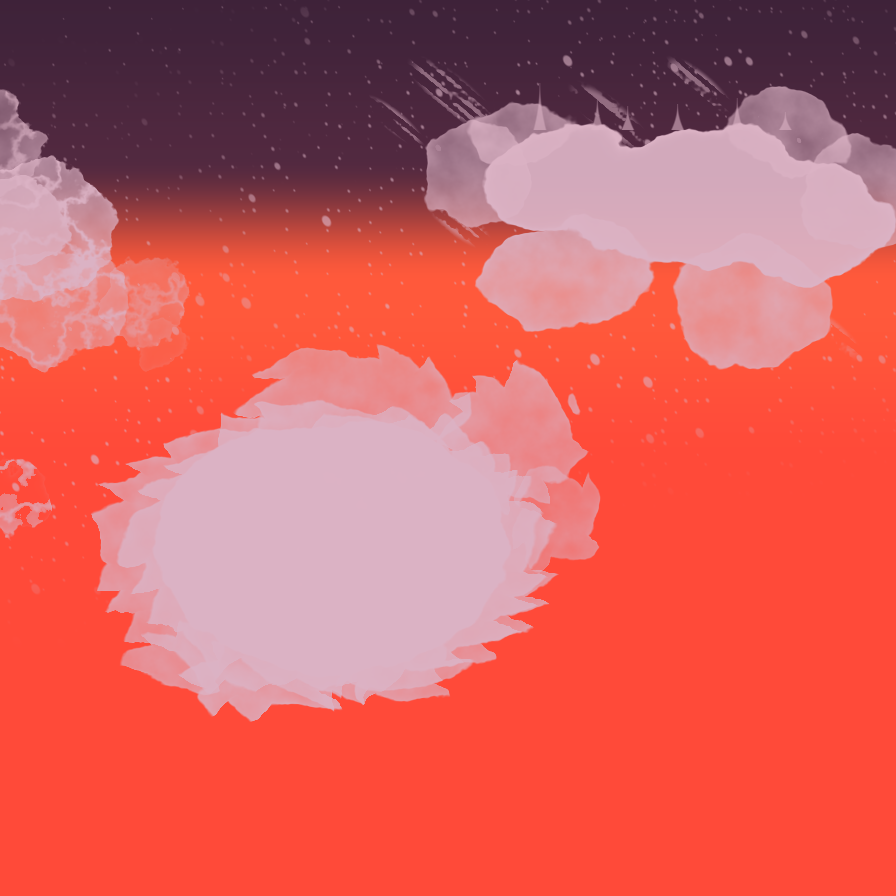
A WebGL 2 fragment shader for this background:

```glsl
#version 300 es
precision highp float;
// Torn watercolour clouds over a dusk sky that falls from plum to vermilion.
uniform vec2 u_resolution;
out vec4 outColor;

const float TAU = 6.28319;
const float EDGE = 0.0013;
const vec3 PLUM = vec3(0.245, 0.135, 0.225);
const vec3 WINE = vec3(0.32, 0.16, 0.25);
const vec3 ORANGE = vec3(1.0, 0.35, 0.23);
const vec3 VERMILION = vec3(1.0, 0.29, 0.225);
const vec3 PAINT = vec3(0.86, 0.70, 0.77);

float hash(vec2 p) {
  return fract(sin(dot(p, vec2(127.1, 311.7))) * 43758.5453);
}

float noise(vec2 p) {
  vec2 i = floor(p), f = fract(p);
  f = f * f * (3.0 - 2.0 * f);
  return mix(mix(hash(i), hash(i + vec2(1, 0)), f.x),
             mix(hash(i + vec2(0, 1)), hash(i + vec2(1, 1)), f.x), f.y);
}

float fbm(vec2 p) {
  float sum = 0.0, amp = 0.5;
  for (int i = 0; i < 5; i++) {
    sum += amp * noise(p);
    p = mat2(1.6, 1.2, -1.2, 1.6) * p + 7.3;
    amp *= 0.5;
  }
  return sum;
}

vec2 warp(vec2 p, float scale, float amount) {
  return p + amount * (vec2(fbm(p * scale), fbm(p * scale + 31.7)) - 0.48);
}

// Approximate distance to an ellipse
float lobe(vec2 p, vec2 center, vec2 radius) {
  return (length((p - center) / radius) - 1.0) * min(radius.x, radius.y);
}

// Ellipse whose rim is cut into slanted brush teeth
float torn(vec2 p, vec2 center, vec2 radius, float teeth, float depth) {
  vec2 q = (p - center) / radius;
  float turn = fract(teeth * atan(q.y, q.x) / TAU + 1.5 * noise(p * 14.0));
  float saw = turn * smoothstep(1.0, 0.88, turn);
  return lobe(p, center, radius) - depth * (saw - 0.45);
}

// Lay one wash of paint over the existing coverage
float wash(float under, float d, float opacity) {
  float rim = 0.12 * exp(-abs(d) * 260.0);
  return mix(under, 1.0, clamp(opacity + rim, 0.0, 1.0) * smoothstep(EDGE, -EDGE, d));
}

float specks(vec2 p, float cells, float chance, float size) {
  vec2 id = floor(p * cells);
  vec2 spot = 0.3 + 0.4 * vec2(hash(id + 3.1), hash(id + 8.7));
  vec2 q = (fract(p * cells) - spot) / cells;
  float r = size * (0.3 + 0.7 * hash(id + 5.3));
  float d = length(vec2(q.x + q.y * 0.3, q.y * 0.8)) - r;
  return step(hash(id), chance) * smoothstep(EDGE, -EDGE, d);
}

// Dry brush marks that slant down to the right
float streaks(vec2 p, vec2 center, vec2 size) {
  vec2 q = mat2(0.77, 0.64, -0.64, 0.77) * (p - center);
  float bristle = noise(vec2(q.x * 16.0, q.y * 230.0) + center * 90.0);
  bristle *= 0.75 + 0.5 * noise(p * 300.0);
  return smoothstep(0.48, 0.68, bristle) * smoothstep(1.0, 0.6, length(q / size));
}

float spikes(vec2 p, float base) {
  float id = floor(p.x * 19.0);
  float x = (id + 0.3 + 0.4 * hash(vec2(id, 2.0))) / 19.0;
  float t = (p.y - base) / (0.02 + 0.045 * hash(vec2(id, 6.0)));
  float width = 0.007 * pow(clamp(1.0 - t, 0.0, 1.0), 2.0);
  return smoothstep(EDGE, -EDGE, abs(p.x - x) - width) * step(0.0, t) * step(t, 1.0);
}

vec3 sky(float y) {
  vec3 c = mix(PLUM, WINE, smoothstep(1.0, 0.81, y));
  c = mix(c, ORANGE, smoothstep(0.825, 0.685, y));
  return mix(c, VERMILION, smoothstep(0.67, 0.48, y));
}

float centralCloud(vec2 p, float grain) {
  vec2 w = warp(p, 22.0, 0.026);
  float thin = 0.42 + 0.4 * grain;
  float a = wash(0.0, torn(w, vec2(0.397, 0.545), vec2(0.118, 0.068), 9.0, 0.018), thin);
  a = wash(a, torn(w, vec2(0.573, 0.512), vec2(0.075, 0.073), 7.0, 0.022), thin);
  a = wash(a, torn(w, vec2(0.622, 0.42), vec2(0.046, 0.052), 5.0, 0.02), thin - 0.15);
  a = wash(a, torn(w, vec2(0.30, 0.243), vec2(0.085, 0.04), 7.0, 0.02), thin + 0.1);
  a = wash(a, torn(w, vec2(0.45, 0.255), vec2(0.063, 0.038), 6.0, 0.018), thin + 0.1);
  a = wash(a, torn(w, vec2(0.20, 0.265), vec2(0.058, 0.038), 5.0, 0.014), thin);
  a = wash(a, torn(w, vec2(0.36, 0.385), vec2(0.252, 0.163), 23.0, 0.02), thin + 0.05);
  a = wash(a, torn(w, vec2(0.375, 0.385), vec2(0.228, 0.15), 19.0, 0.02), 0.75);
  return wash(a, lobe(w, vec2(0.37, 0.39), vec2(0.2, 0.14)), 0.95);
}

float rightCloud(vec2 p, float grain) {
  vec2 w = warp(p, 16.0, 0.05);
  float thin = 0.4 + 0.4 * grain;
  float a = spikes(p, 0.855) * smoothstep(0.55, 0.57, p.x) * step(p.x, 0.92) * 0.6;
  a = wash(a, lobe(w, vec2(0.53, 0.81), vec2(0.06, 0.058)), thin);
  a = wash(a, lobe(w, vec2(0.58, 0.855), vec2(0.065, 0.032)), thin);
  a = wash(a, lobe(w, vec2(0.875, 0.85), vec2(0.073, 0.04)), thin);
  a = wash(a, lobe(w, vec2(0.965, 0.79), vec2(0.07, 0.065)), thin);
  a = wash(a, lobe(w, vec2(0.635, 0.69), vec2(0.092, 0.057)), thin + 0.15);
  a = wash(a, lobe(w, vec2(0.84, 0.66), vec2(0.093, 0.068)), thin + 0.1);
  float body = min(lobe(w, vec2(0.635, 0.80), vec2(0.1, 0.06)),
                   lobe(w, vec2(0.78, 0.775), vec2(0.17, 0.077)));
  return wash(a, min(body, lobe(w, vec2(0.89, 0.755), vec2(0.1, 0.07))), 0.93);
}

float leftCloud(vec2 p, float grain) {
  vec2 w = warp(p, 26.0, 0.055);
  float vein = smoothstep(0.07, 0.0, abs(fbm(p * 24.0) - 0.48));
  float lace = 0.3 + 0.35 * grain + 0.3 * vein;
  float a = wash(0.0, lobe(w, vec2(0.0, 0.835), vec2(0.045, 0.062)), lace);
  a = wash(a, lobe(w, vec2(0.05, 0.66), vec2(0.1, 0.06)), lace);
  a = wash(a, lobe(w, vec2(0.16, 0.665), vec2(0.046, 0.053)), lace - 0.2);
  a = wash(a, lobe(w, vec2(0.18, 0.617), vec2(0.026, 0.023)), 0.1);
  a = wash(a, lobe(w, vec2(0.03, 0.745), vec2(0.095, 0.077)), lace + 0.15);
  a = wash(a, lobe(w, vec2(0.02, 0.75), vec2(0.065, 0.05)), 0.75);
  return wash(a, lobe(w, vec2(0.01, 0.45), vec2(0.045, 0.038)), lace * step(0.5, grain + vein));
}

float splatter(vec2 p) {
  float nearRight = smoothstep(0.22, 0.02, lobe(p, vec2(0.68, 0.76), vec2(0.24, 0.12)));
  float nearLeft = smoothstep(0.16, 0.0, lobe(p, vec2(0.04, 0.62), vec2(0.12, 0.15)));
  float a = specks(p, 34.0, 0.16, 0.005) * max(nearRight, nearLeft) * 0.65;
  a = max(a, specks(p + 0.37, 85.0, 0.2, 0.0018) * max(nearRight, nearLeft) * 0.6);
  return max(a, specks(p, 62.0, 0.2, 0.001) * smoothstep(0.78, 0.95, p.y) * 0.4);
}

void main() {
  vec2 p = gl_FragCoord.xy / u_resolution;
  float grain = fbm(p * 30.0);
  float marks = streaks(p, vec2(0.505, 0.895), vec2(0.065, 0.022));
  marks = max(marks, streaks(p, vec2(0.44, 0.865), vec2(0.045, 0.013)));
  marks = max(marks, streaks(p, vec2(0.68, 0.87), vec2(0.06, 0.02)));
  marks = max(marks, streaks(p, vec2(0.78, 0.905), vec2(0.05, 0.016)));
  marks = max(marks, streaks(p, vec2(0.51, 0.755), vec2(0.05, 0.018)));
  marks = max(marks, 0.6 * streaks(p, vec2(0.925, 0.63), vec2(0.05, 0.016)));
  float cover = max(splatter(p), marks * 0.5);
  cover = max(cover, centralCloud(p, grain));
  cover = max(cover, max(rightCloud(p, grain), leftCloud(p, grain)));
  outColor = vec4(mix(sky(p.y), PAINT, cover), 1.0);
}
```
